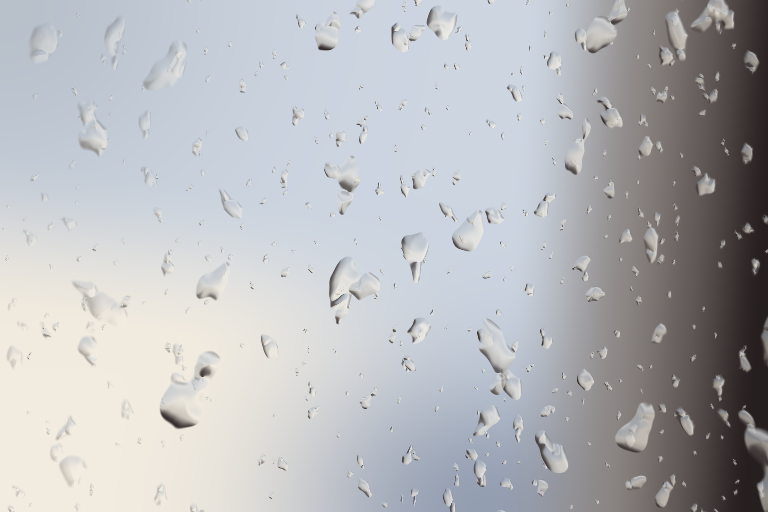
A Shadertoy shader for this texture:

```glsl
// Raindrops on a window pane in front of a soft, out-of-focus pale sky and dark frame.

const vec3 SKY   = vec3(0.80, 0.835, 0.88);
const vec3 CREAM = vec3(0.95, 0.925, 0.88);
const vec3 SLATE = vec3(0.54, 0.58, 0.66);
const vec3 GREY  = vec3(0.54, 0.515, 0.505);
const vec3 BROWN = vec3(0.36, 0.33, 0.32);
const vec3 DARK  = vec3(0.15, 0.12, 0.12);

vec2 hash22(vec2 p) {
    vec3 q = fract(p.xyx * vec3(0.1031, 0.1030, 0.0973));
    q += dot(q, q.yzx + 33.33);
    return fract((q.xx + q.yz) * q.zy);
}

// Smooth two-channel value noise
vec2 noise2(vec2 p) {
    vec2 i = floor(p), f = fract(p);
    f = f * f * (3.0 - 2.0 * f);
    return mix(mix(hash22(i), hash22(i + vec2(1, 0)), f.x),
               mix(hash22(i + vec2(0, 1)), hash22(i + vec2(1, 1)), f.x), f.y);
}

float smoothMin(float a, float b, float k) {
    float h = max(k - abs(a - b), 0.0) / k;
    return min(a, b) - 0.25 * h * h * k;
}

// Blurred view behind the glass; uv spans 0..1 on both axes
vec3 backdrop(vec2 uv) {
    float warmth = (1.0 - smoothstep(0.38, 0.72, uv.y + 0.25 * uv.x))
                 * (1.0 - smoothstep(0.25, 0.68, uv.x));
    vec3 col = mix(SKY, CREAM, warmth);
    vec2 corner = (uv - vec2(0.0, 1.0)) * vec2(3.5, 2.5);
    col *= 1.0 - 0.10 * exp(-dot(corner, corner));
    vec2 pool = (uv - vec2(0.63, 0.0)) * vec2(4.2, 3.8);
    col = mix(col, SLATE, 0.85 * exp(-dot(pool, pool)));
    float x = uv.x + 0.05 * (0.5 - uv.y);
    col = mix(col, GREY, smoothstep(0.66, 0.84, x));
    col = mix(col, BROWN, smoothstep(0.81, 0.93, x));
    return mix(col, DARK, smoothstep(0.90, 1.0, x));
}

// Lumpy drop of about unit radius, with a merged tail
float dropShape(vec2 q, vec2 seed, vec2 tail) {
    q += 0.55 * (noise2(q * 1.4 + seed * 57.0) - 0.5);
    return smoothMin(length(q) - 0.72, length(q - tail) - 0.38, 0.5);
}

// Refracted light inside a drop; n is the surface slope, rim the dark edge strength
vec3 dropColor(vec3 behind, vec2 n, float angle, float rim) {
    vec2 shadeDir = vec2(cos(angle), sin(angle));
    float side = dot(n, shadeDir);
    vec3 inner = mix(CREAM, SKY * 0.87, smoothstep(-0.3, 0.8, n.y));
    inner = mix(inner, behind, 0.40);
    inner *= 1.0 - 0.17 * smoothstep(-0.1, 0.7, side);
    inner = mix(inner, vec3(0.97, 0.96, 0.94), 0.45 * smoothstep(0.35, 0.8, -side));
    inner = mix(inner, behind * 0.62, 0.65 * smoothstep(0.72, 1.0, -side));
    return mix(inner, DARK, rim * smoothstep(0.50, 0.92, side));
}

// One scattered size class of drops, composited over col
vec3 addDrops(vec3 col, vec2 p, vec2 aspect, float cell, float radius, float chance, float seed) {
    vec2 home = floor(p / cell);
    for (int j = -1; j <= 1; j++)
    for (int i = -1; i <= 1; i++) {
        vec2 id = home + vec2(i, j);
        vec2 pick = hash22(id + seed), place = hash22(id + seed + 71.3);
        vec2 form = hash22(id + seed + 143.7), look = hash22(id + seed + 219.1);
        vec2 center = (id + 0.1 + 0.8 * place) * cell;
        vec2 cuv = center / aspect;
        float density = chance * mix(0.65, 1.1, smoothstep(0.15, 0.6, cuv.x));
        float r = radius * mix(0.55, 1.15, pick.y * pick.y);
        vec2 q = (p - center) / r;
        if (pick.x > density || dot(q, q) > 6.0) continue;

        // Tilt, stretch and tail
        float tilt = (form.x - 0.5) * 1.5;
        float c = cos(tilt), s = sin(tilt);
        q = mat2(c, -s, s, c) * q * vec2(1.2, mix(1.05, 0.75, form.y));
        vec2 tail = vec2(look.x - 0.5, 0.5 + 0.7 * form.y) * (look.y > 0.5 ? 1.0 : -1.0);

        float d = dropShape(q, form, tail);
        float defocus = mix(0.0045, 0.0013, smoothstep(0.05, 0.42, cuv.x))
                      + 0.0025 * smoothstep(0.70, 1.0, cuv.x);
        float soft = min(defocus / r, 0.45);
        if (d > soft) continue;

        // Slope of the rounded surface, turned back to canvas axes
        float e = 0.04;
        vec2 g = vec2(dropShape(q + vec2(e, 0), form, tail) - d,
                      dropShape(q + vec2(0, e), form, tail) - d);
        vec2 n = normalize(g + 1e-5) * clamp(1.0 + d / 0.72, 0.0, 1.0);
        n = mat2(c, s, -s, c) * n;

        float focus = smoothstep(0.15, 0.50, cuv.x);
        float rim = mix(0.35, 0.92, max(focus, step(0.8, look.x))) * mix(0.55, 1.0, look.y);
        float angle = 3.65 + (look.x - 0.5) * 1.8;
        float cover = 1.0 - smoothstep(-soft, soft, d);
        cover *= mix(0.55, 1.0, max(focus, step(0.6, look.x)));
        col = mix(col, dropColor(col, n, angle, rim), cover);
    }
    return col;
}

void mainImage(out vec4 fragColor, in vec2 fragCoord) {
    vec2 aspect = vec2(iResolution.x / iResolution.y, 1.0);
    vec2 uv = fragCoord / iResolution.xy;
    vec2 p = uv * aspect;
    vec3 col = backdrop(uv);

    // Size classes: cell, radius, chance, seed
    col = addDrops(col, p, aspect, 0.042, 0.0075, 0.36, 11.0);
    col = addDrops(col, p, aspect, 0.075, 0.0180, 0.42, 37.0);
    col = addDrops(col, p, aspect, 0.140, 0.0380, 0.48, 59.0);
    col = addDrops(col, p, aspect, 0.270, 0.0640, 0.42, 83.0);
    fragColor = vec4(col, 1.0);
}
```
